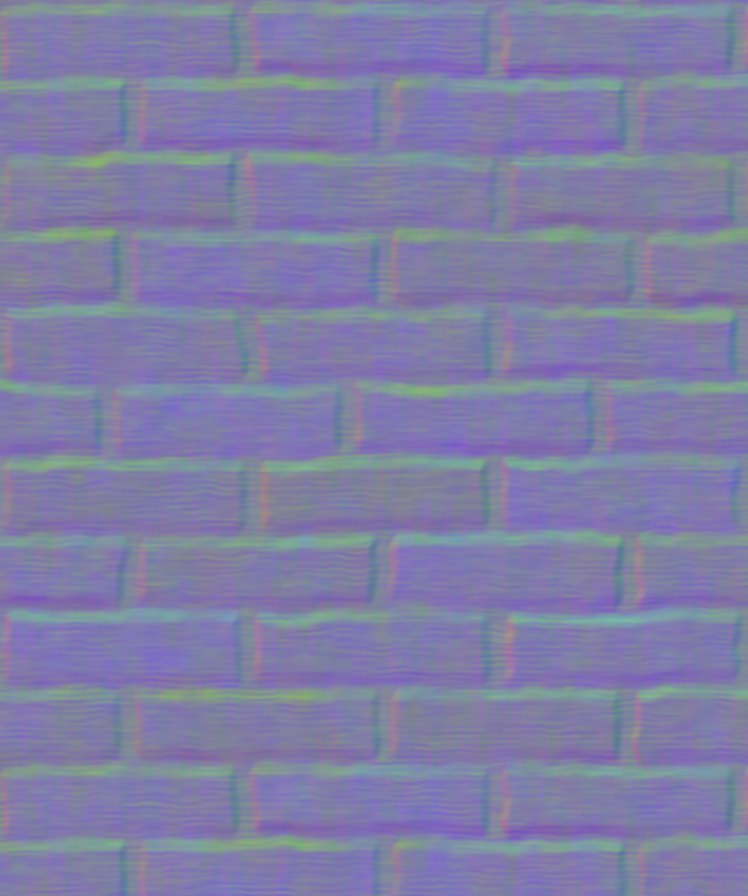
A Shadertoy shader for this texture map:

```glsl
// Normal map of a worn brick wall in running bond, three bricks across.
// A height field of rounded boxes is differenced into slopes that tint the base
// colour; stretched noise adds wear, blotches and a fine woven grain.

#define COLUMNS 3.0
#define ROWS 11.77          // courses visible over the canvas height
#define ROW_PERIOD 10.0     // courses before the wall repeats
#define BRICK_WIDTH 3.27    // in course heights
#define BEVEL 0.22
#define CORNER 0.20
#define SIDE_GAP 0.055      // half width of the upright joints
#define SIDE_SHARPNESS 1.45 // their bevels are steeper than those of the beds
#define WEAR 0.20
#define GRAIN 0.12
#define BASE vec3(0.50, 0.484, 0.655)
#define MORTAR vec3(0.50, 0.535, 0.60)

float hash(vec2 p) {
    return fract(sin(dot(p, vec2(127.1, 311.7))) * 43758.545);
}

// Value noise that wraps vertically with the wall
float noise(vec2 p, vec2 freq) {
    p *= freq;
    vec2 i = floor(p), f = fract(p);
    f = f * f * (3.0 - 2.0 * f);
    float period = ROW_PERIOD * freq.y;
    float y0 = mod(i.y, period), y1 = mod(i.y + 1.0, period);
    return mix(mix(hash(vec2(i.x, y0)), hash(vec2(i.x + 1.0, y0)), f.x),
               mix(hash(vec2(i.x, y1)), hash(vec2(i.x + 1.0, y1)), f.x), f.y);
}

// Position of the upright joint left of brick k, in brick widths
float jointX(float k, float row) {
    float wrapped = mod(row, ROW_PERIOD);
    float shortLap = 0.12 * step(abs(wrapped - 5.0), 0.5);
    float bond = 0.55 * mod(wrapped, 2.0) - shortLap - 0.01;
    return k + bond + 0.05 * (hash(vec2(mod(k, COLUMNS), wrapped)) - 0.5);
}

// Uneven joints: bend the wall slightly
vec2 warp(vec2 p) {
    vec2 coarse = vec2(noise(p + 3.0, vec2(1.3, 1.0)), noise(p, vec2(1.1, 1.0)));
    vec2 fine = vec2(noise(p, vec2(3.0, 4.0)), noise(p + 5.0, vec2(4.0, 3.0)));
    return p + 0.10 * (coarse - 0.5) + 0.06 * (fine - 0.5);
}

// Brick index in xy, centred offset in zw
vec4 brickCell(vec2 p, out float halfWidth) {
    float row = floor(p.y), x = p.x / BRICK_WIDTH;
    float k = floor(x - 0.5 * mod(row, 2.0));
    k += step(jointX(k + 1.0, row), x) - step(x, jointX(k, row));
    float left = jointX(k, row), right = jointX(k + 1.0, row);
    halfWidth = 0.5 * (right - left) * BRICK_WIDTH;
    return vec4(mod(k, COLUMNS), mod(row, ROW_PERIOD),
                (x - 0.5 * (left + right)) * BRICK_WIDTH, p.y - row - 0.5);
}

// Brick face: 0 in the joints, 1 on the flat
float face(vec2 p) {
    float halfWidth;
    vec4 cell = brickCell(warp(p), halfWidth);
    vec2 q = abs(cell.zw) - vec2(halfWidth - SIDE_GAP, 0.5);
    q.x *= SIDE_SHARPNESS;
    q += CORNER;
    float dist = length(max(q, 0.0)) + min(max(q.x, q.y), 0.0) - CORNER;
    return smoothstep(0.0, BEVEL, -dist);
}

float height(vec2 p) {
    float relief = face(p) * mix(0.55, 1.3, noise(p, vec2(1.5, 1.0)));
    return relief + WEAR * noise(p, vec2(4.0, 4.0)) + 0.4 * WEAR * noise(p, vec2(9.0, 8.0));
}

void mainImage(out vec4 fragColor, in vec2 fragCoord) {
    vec2 uv = fragCoord / iResolution.xy;
    vec2 p = vec2(uv.x * COLUMNS * BRICK_WIDTH, (1.0 - uv.y) * ROWS);

    // Slopes; y runs down the wall
    vec2 e = vec2(0.03, 0.0);
    vec2 slope = vec2(height(p + e.xy) - height(p - e.xy),
                      height(p + e.yx) - height(p - e.yx)) / (2.0 * e.x);
    float lit = max(slope.y, 0.0), shade = max(-slope.y, 0.0);

    // Tone of each brick, soft blotches, greyer joints
    float halfWidth;
    vec4 cell = brickCell(warp(p), halfWidth);
    float tone = hash(cell.xy + 17.0) - 0.5;
    float blotch = noise(p, vec2(3.0, 3.0)) + 0.7 * noise(p, vec2(7.0, 4.0)) - 0.85;
    vec3 colour = BASE + tone * vec3(0.0, -0.02, 0.08)
                + blotch * vec3(-0.01, -0.02, 0.075);
    float sideJoint = 1.0 - smoothstep(0.0, 0.2, halfWidth - abs(cell.z));
    colour = mix(colour, MORTAR, 0.8 * sideJoint * (1.0 - face(p)));

    // Bright upper bevels drift from olive to cyan, lower ones turn violet
    float hue = 0.6 * noise(p + 9.0, vec2(0.7, 1.0)) + 0.4 * noise(p, vec2(2.5, 2.0)) - 0.5;
    float violet = mix(0.003, 0.014, noise(p + 21.0, vec2(0.6, 1.0)));
    colour += lit * vec3(-0.001 - 0.008 * hue, 0.022, -0.011 + 0.026 * hue);
    colour += shade * vec3(-0.001, -violet, 0.002 + 0.008 * hue);
    colour.r += 0.011 * slope.x;
    colour.b -= 0.005 * abs(slope.x);

    // Fine, nearly straight horizontal threads crossed by upright ones
    float bend = noise(p, vec2(3.0, 3.0)) + 0.3 * noise(p, vec2(9.0, 5.0));
    vec2 woven = p + vec2(0.0, 0.05 * bend);
    float thread = sin(6.2832 * 12.0 * woven.y) * (noise(p + 2.0, vec2(2.0, 6.0)) - 0.3);
    float weft = noise(woven, vec2(4.0, 26.0)) - 0.5;
    float upright = noise(p, vec2(22.0, 3.0)) - 0.5;
    colour += GRAIN * (0.5 * thread + 0.8 * weft) * vec3(0.25, 0.7, -0.6);
    colour += GRAIN * upright * vec3(0.45, -0.25, 0.45);

    fragColor = vec4(clamp(colour, 0.0, 1.0), 1.0);
}
```
